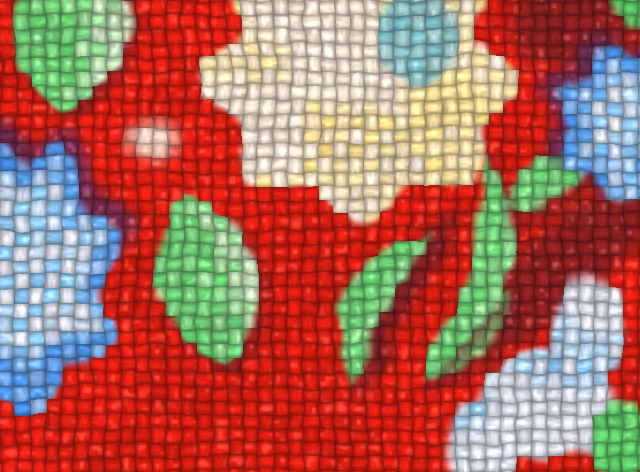
Write a Shadertoy shader that draws this texture.

```glsl
// Close-up of a plain-weave cotton print: pale and blue flowers with green leaves on red.
#define THREADS vec2(31, 33) // threads per canvas height
#define WOBBLE 0.4           // thread waviness, in threads
#define SNAP 0.45            // how far the print follows threads
#define EDGE 0.009           // softness of printed edges
#define BLEED 0.022          // raggedness of printed edges
#define GAP_LIGHT 0.58       // brightness between threads
#define TOP_LIGHT 1.13       // brightness on thread crests
#define FIBRE 0.16           // fine fibre grain
#define GLOSS 0.17           // pale glints

const float PI = 3.14159;
const vec3 RED = vec3(0.88, 0.12, 0.07);
const vec3 MAROON = vec3(0.42, 0.12, 0.14);
const vec3 PURPLE = vec3(0.30, 0.17, 0.36);
const vec3 CREAM = vec3(0.90, 0.84, 0.78);
const vec3 YELLOW = vec3(0.93, 0.82, 0.50);
const vec3 TEAL = vec3(0.46, 0.70, 0.74);
const vec3 BLUE = vec3(0.25, 0.52, 0.86);
const vec3 SKY = vec3(0.53, 0.74, 0.90);
const vec3 MIST = vec3(0.82, 0.83, 0.87);
const vec3 GREEN = vec3(0.36, 0.77, 0.40);
const vec3 SAGE = vec3(0.78, 0.82, 0.72);

float hash(vec2 p) {
    vec3 q = fract(p.xyx * 0.1031);
    q += dot(q, q.yzx + 33.33);
    return fract((q.x + q.y) * q.z);
}

float noise(vec2 p) {
    vec2 i = floor(p), f = fract(p), e = vec2(0, 1);
    f = f * f * (3.0 - 2.0 * f);
    return mix(mix(hash(i), hash(i + e.yx), f.x),
               mix(hash(i + e.xy), hash(i + e.yy), f.x), f.y);
}

vec2 noise2(vec2 p) { return vec2(noise(p), noise(p + 40.0)) - 0.5; }

float cover(float d) { return smoothstep(EDGE, -EDGE, d); }
float haze(float d) { return smoothstep(0.03, -0.02, d); }

float ellipse(vec2 p, float x, float y, float rx, float ry) {
    return (length((p - vec2(x, y)) / vec2(rx, ry)) - 1.0) * min(rx, ry);
}

// Lobed disc around the origin
float flower(vec2 q, float r, float lobes, float phase) {
    return length(q) - r * (1.0 + 0.11 * cos(lobes * atan(q.y, q.x) - phase));
}

// Bent blade from ends.xy to ends.zw: distance, and position across it
vec2 blade(vec2 p, vec4 ends, float width, float bend) {
    vec2 dir = ends.zw - ends.xy, q = p - ends.xy;
    float len = length(dir);
    dir /= len;
    float along = dot(q, dir), t = clamp(along / len, 0.0, 1.0);
    float arch = abs(sin(PI * t));
    float side = dot(q, vec2(dir.y, -dir.x)) - bend * arch;
    return vec2(length(vec2(side, along - t * len)) - width * pow(arch, 0.75), side / width);
}

void paintLeaf(inout vec3 c, vec2 p, vec4 ends, float width, float bend, float pale, float fleck) {
    float shade = blade(p + vec2(-0.014, 0.018), ends, width, bend).x;
    vec2 leaf = blade(p, ends, width, bend);
    float bleach = pale * smoothstep(0.2, 1.2, leaf.y + fleck * 0.8);
    c = mix(c, MAROON, 0.6 * haze(shade));
    c = mix(c, mix(GREEN, SAGE, max(bleach, 0.3 * fleck)), cover(leaf.x));
}

void paintBlue(inout vec3 c, vec2 p, float d, float fleck) {
    float rim = smoothstep(-0.1, 0.0, d + 0.12 * (noise(p * 9.0) - 0.5));
    vec3 ink = mix(SKY, MIST, smoothstep(0.3, 0.65, fleck));
    c = mix(c, mix(ink, BLUE, rim * (1.0 - 0.45 * fleck)), cover(d));
}

// Printed pattern; fleck is the paleness of the thread on top
vec3 printed(vec2 p, float fleck) {
    p += BLEED * noise2(p * 17.0);
    vec3 c = RED * (1.0 - 0.1 * noise(p * 5.0));

    // Dark overprint
    float dark = min(blade(p, vec4(1.06, 0.27, 1.42, 0.60), 0.075, -0.04).x,
                     blade(p, vec4(0.79, 0.20, 0.97, 0.55), 0.04, -0.04).x);
    c = mix(c, MAROON, 0.7 * haze(min(dark, ellipse(p, 1.22, 0.95, 0.13, 0.09))));

    // Leaves and stem
    paintLeaf(c, p, vec4(0.13, 0.765, 0.17, 1.12), 0.125, 0.0, 0.9, fleck);
    paintLeaf(c, p, vec4(0.49, 0.23, 0.39, 0.58), 0.112, 0.0, 0.85, fleck);
    paintLeaf(c, p, vec4(0.75, 0.18, 0.91, 0.51), 0.048, -0.06, 0.4, fleck);
    paintLeaf(c, p, vec4(1.07, 0.56, 1.25, 0.68), 0.045, 0.0, 0.3, fleck);
    paintLeaf(c, p, vec4(0.90, 0.19, 1.08, 0.38), 0.05, 0.0, 0.3, fleck);
    paintLeaf(c, p, vec4(0.93, 0.22, 1.03, 0.68), 0.043, 0.06, 0.4, fleck);
    c = mix(c, GREEN, cover(ellipse(p, 1.35, 1.0, 0.06, 0.05)));

    // Blue flowers with violet shadows
    vec2 left = (p - vec2(0.02, 0.42)) * vec2(1.18, 0.95), right = p - vec2(1.34, 0.74);
    float violet = haze(flower(left - 0.027, 0.26, 8.0, 2.0)) * smoothstep(-0.02, 0.12, left.y);
    violet = max(violet, haze(flower(right + vec2(0.025, -0.015), 0.155, 7.0, 0.5)));
    c = mix(c, PURPLE, 0.75 * violet);
    paintBlue(c, p, flower(left, 0.26, 8.0, 2.0), fleck);
    paintBlue(c, p, flower(right, 0.155, 7.0, 0.5), fleck);

    // Misty flower
    float mist = min(ellipse(p, 1.245, 0.30, 0.075, 0.115), ellipse(p, 1.16, 0.14, 0.15, 0.12));
    mist = min(mist, ellipse(p, 1.02, 0.05, 0.08, 0.095));
    mist = max(mist, -ellipse(p, 1.22, 0.01, 0.06, 0.04));
    float wash = smoothstep(0.35, 0.6, noise(p * 8.0 + 7.0)) * (1.0 - fleck);
    c = mix(c, mix(MIST, SKY, wash), cover(mist));
    c = mix(c, GREEN, cover(ellipse(p, 1.32, 0.07, 0.07, 0.08)));

    // Cream flower with yellow patches and teal eye, then a small dot
    float gold = smoothstep(0.4, 0.65, noise(p * 7.0 + 3.0)) * (1.0 - fleck);
    gold = max(gold, 0.75 * haze(ellipse(p, 0.95, 0.79, 0.09, 0.06)));
    vec3 petal = mix(CREAM, YELLOW, gold);
    petal = mix(petal, TEAL, (1.0 - 0.35 * fleck) * cover(ellipse(p, 0.89, 0.92, 0.09, 0.1)));
    c = mix(c, petal, cover(flower((p - vec2(0.76, 0.83)) * vec2(0.96, 1.1), 0.3, 8.0, 0.0)));
    return mix(c, CREAM, 0.9 * haze(ellipse(p, 0.325, 0.705, 0.042, 0.035)));
}

void mainImage(out vec4 fragColor, in vec2 fragCoord) {
    // Wavy thread grid
    vec2 p = fragCoord / iResolution.y;
    vec2 offset = WOBBLE * (noise2(p * 6.0) + 0.6 * noise2(p * 22.0 + 5.0));
    vec2 g = p * THREADS + offset, cell = floor(g);

    // Rounded crests of alternating threads
    vec2 wave = sin(PI * g), crest = abs(wave);
    float warpTop = smoothstep(-0.2, 0.25, wave.x * wave.y + 0.06);
    vec2 rise = pow(crest, vec2(0.65)) * (0.62 + 0.38 * crest.yx);
    float height = mix(rise.y, rise.x, warpTop);

    // Print partly snapped to threads
    float fleck = 0.55 * hash(cell + 11.0) + 0.45 * (1.0 - mod(cell.x + cell.y, 2.0));
    vec3 c = printed(mix(p, (cell + 0.5 - offset) / THREADS, SNAP), fleck);

    // Light, fibres and glints
    float grain = mix(noise(p * vec2(60, 210)), noise(p * vec2(210, 60)), warpTop) - 0.5;
    c *= (mix(GAP_LIGHT, TOP_LIGHT, height) + FIBRE * grain) * (0.94 + 0.12 * hash(cell + 3.0));
    c += GLOSS * height * height * smoothstep(0.55, 0.95, noise(p * 75.0 + 9.0));
    fragColor = vec4(clamp(c, 0.0, 1.0), 1.0);
}
```
